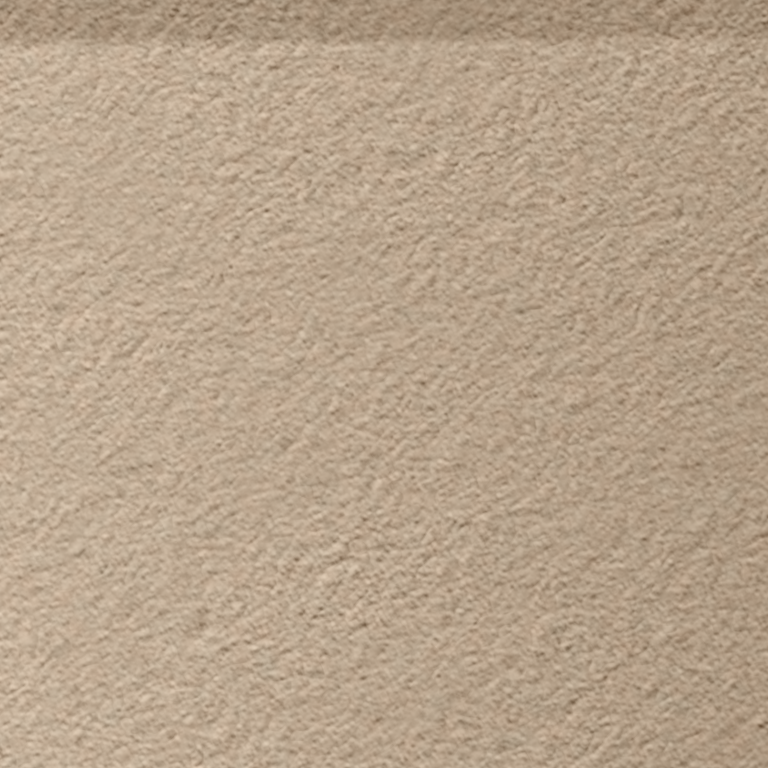
Give the GLSL for this texture, as a three.js fragment shader.

```glsl
// Rough sand-coloured plaster under raking light from the upper left.
// Layers of cellular bumps and sharp creases are embossed along the light,
// with scattered pits, a side-to-side falloff and a shaded strip on top.

varying vec2 vUv;

vec3 hash3(vec2 cell) {
  vec3 h = fract(cell.xyx * vec3(0.1031, 0.1030, 0.0973));
  h += dot(h, h.yxz + 33.33);
  return fract((h.xxy + h.yxx) * h.zyx);
}

// Cellular noise: one soft bump or dent of random height per cell.
float bumps(vec2 p) {
  vec2 cell = floor(p);
  float sum = 0.0;
  for (int j = -1; j <= 1; j++) {
    for (int i = -1; i <= 1; i++) {
      vec2 id = cell + vec2(float(i), float(j));
      vec3 rnd = hash3(id + 71.0);
      vec2 d = p - id - rnd.xy;
      float falloff = max(1.0 - dot(d, d), 0.0);
      sum += (rnd.z * 2.0 - 1.0) * falloff * falloff;
    }
  }
  return sum;
}

// Slope of the bumps across the grain, seen as light and shade.
float emboss(vec2 p) {
  return bumps(p + vec2(0.0, -0.25)) - bumps(p + vec2(0.12, 0.25));
}

// The same slope on a folded surface, which breaks along thin creases.
float creases(vec2 p) {
  return abs(bumps(p + vec2(0.04, -0.13))) - abs(bumps(p + vec2(-0.04, 0.13)));
}

// Sparse slanted pits: shaded upper wall, lit lower lip.
float pits(vec2 p) {
  vec2 cell = floor(p);
  float sum = 0.0;
  for (int j = -1; j <= 1; j++) {
    for (int i = -1; i <= 1; i++) {
      vec2 id = cell + vec2(float(i), float(j));
      vec3 rnd = hash3(id + 313.0);
      vec2 d = (p - id - rnd.xy) * vec2(6.0, 10.0) / (0.5 + rnd.z);
      float present = step(0.72, hash3(id + 157.0).x);
      sum += present * (-d.y - 0.6) * exp(-dot(d, d));
    }
  }
  return sum;
}

void main() {
  vec2 uv = vUv;

  // Grain space: bent by layered sines, turned along the slanting strokes.
  vec2 bent = uv + 0.005 * vec2(
    sin(uv.y * 31.0 + 2.0 * sin(uv.x * 17.0)),
    sin(uv.x * 27.0 + 2.0 * sin(uv.y * 21.0)));
  vec2 along = vec2(0.83, 0.56);
  vec2 grain = vec2(dot(bent, along), dot(bent, vec2(-along.y, along.x)));

  // Relief from lumps through creases down to fine grit.
  float patches = bumps(uv * 6.0 + 4.0);
  float relief = 0.014 * emboss(grain * vec2(26.0, 38.0))
               + 0.062 * creases(grain * vec2(34.0, 48.0) + 17.0)
               + 0.072 * creases(grain * vec2(66.0, 84.0) + 51.0)
               + 0.058 * emboss(grain * vec2(104.0, 136.0) + 39.0)
               + 0.068 * emboss(uv * vec2(210.0, 195.0) + 5.0);
  relief *= 1.0 + 0.15 * patches;
  relief -= 1.5 * relief * relief;
  relief += 0.060 * pits(grain * 14.0 + 0.14 * bumps(grain * 70.0));

  // Broad light: bright on the left, dim toward the lower right.
  float tone = mix(0.045, -0.026, uv.x) - 0.020 * uv.x * (1.0 - uv.y);
  tone += 0.004 * patches + 0.004 * bumps(grain * vec2(18.0, 24.0) + 9.0);

  // Shaded strip along the top with a faint bright lip below it.
  float edge = 0.941 + 0.009 * uv.x + 0.002 * bumps(vec2(uv.x * 30.0, 2.5));
  float strip = smoothstep(edge - 0.006, edge + 0.010, uv.y);
  float lip = exp(-pow((uv.y - edge + 0.008) / 0.008, 2.0));
  tone += 0.012 * lip - strip * mix(0.105, 0.055, uv.x);

  // Sand colour with a slight pink and grey mottling.
  vec3 sand = vec3(0.722, 0.642, 0.552);
  vec3 mottle = vec3(0.006, -0.002, -0.004) * bumps(uv * 55.0 + 60.0);
  gl_FragColor = vec4(sand + mottle + (tone + relief) * vec3(1.0, 1.03, 1.04), 1.0);
}
```
